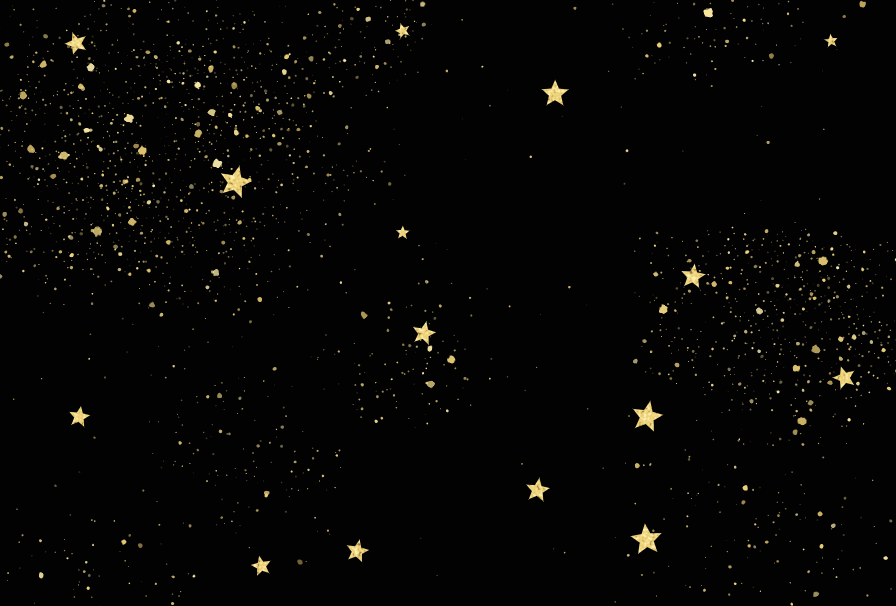
Reproduce this pattern procedurally as a WebGL 1 fragment shader.

```glsl
precision highp float;
// Gold confetti on black: drifting clouds of small dots and a few glittering stars.
// Dots come from rotated jittered grids, thinned by a soft cloud density;
// stars sit in a coarse jittered grid and are shaped by a folded distance function.
uniform vec2 u_resolution;

const float PI = 3.14159;
const vec3 BACKDROP = vec3(0.008, 0.008, 0.008);
const vec3 BRONZE = vec3(0.56, 0.45, 0.22);
const vec3 GOLD = vec3(0.93, 0.82, 0.47);
const vec3 CREAM = vec3(0.99, 0.94, 0.69);

vec3 hash3(vec2 p) {
  vec3 q = fract(p.xyx * vec3(0.1031, 0.1030, 0.0973));
  q += dot(q, q.yxz + 33.33);
  return fract((q.xxy + q.yzz) * q.zyx);
}

mat2 rotation(float angle) {
  float c = cos(angle), s = sin(angle);
  return mat2(c, -s, s, c);
}

float cornerSlope(vec2 corner, vec2 offset) {
  float angle = 2.0 * PI * hash3(corner + 71.0).x;
  return dot(vec2(cos(angle), sin(angle)), offset);
}

// Gradient noise, roughly -0.7 to 0.7
float gradientNoise(vec2 p) {
  vec2 i = floor(p), f = fract(p);
  vec2 u = f * f * f * (f * (f * 6.0 - 15.0) + 10.0);
  vec2 e = vec2(1.0, 0.0);
  float low = mix(cornerSlope(i, f), cornerSlope(i + e, f - e), u.x);
  float high = mix(cornerSlope(i + e.yx, f - e.yx), cornerSlope(i + 1.0, f - 1.0), u.x);
  return mix(low, high, u.y);
}

float cloud(vec2 p, vec2 center, vec2 radius, float strength) {
  vec2 q = (p - center) / radius;
  return strength * (1.0 - smoothstep(0.25, 1.25, length(q)));
}

// Chance of finding a dot at p
float dotDensity(vec2 p) {
  vec2 q = p + 0.07 * vec2(gradientNoise(p * 6.0), gradientNoise(p * 6.0 + 40.0));
  float d = 0.008;
  d += cloud(q, vec2(0.25, 0.76), vec2(0.36, 0.31), 0.62);
  d += cloud(q, vec2(0.62, 0.95), vec2(0.12, 0.13), 0.40);
  d += cloud(q, vec2(0.67, 0.39), vec2(0.15, 0.14), 0.27);
  d += cloud(q, vec2(0.40, 0.25), vec2(0.18, 0.16), 0.22);
  d += cloud(q, vec2(0.17, 0.06), vec2(0.17, 0.09), 0.20);
  d += cloud(q, vec2(1.31, 0.47), vec2(0.26, 0.17), 0.60);
  d += cloud(q, vec2(1.20, 0.95), vec2(0.20, 0.12), 0.22);
  d += cloud(q, vec2(1.26, 0.13), vec2(0.22, 0.19), 0.18);
  return d * (1.0 + 0.9 * gradientNoise(p * 13.0));
}

// Coverage from a signed distance, softened over one pixel
float coverage(float dist, float pixel) {
  return clamp(0.5 - dist / pixel, 0.0, 1.0);
}

// One grid of dots: x is coverage times brightness, y is the tone
vec2 dotLayer(vec2 p, float cell, vec2 radii, float dimmest, float seed, float pixel) {
  mat2 turn = rotation(seed);
  vec2 id = floor(turn * p / cell);
  vec3 place = hash3(id + seed * 37.0);
  vec3 look = hash3(id + seed * 91.0 + 17.0);
  vec2 center = (id + mix(vec2(0.2), vec2(0.8), place.xy)) * cell * turn;
  float present = step(place.z, dotDensity(center));
  float radius = mix(radii.x, radii.y, look.x * look.x);
  float wobble = 0.5 * radius * gradientNoise(p * 170.0);
  float shape = coverage(length(p - center) - radius + wobble, pixel);
  return vec2(present * shape * mix(dimmest, 1.0, look.y), look.z);
}

// Five-pointed star: fold into one half-point, then measure to its edge
float starDistance(vec2 p, float radius) {
  float sector = PI / 5.0;
  float angle = abs(mod(atan(p.x, p.y) + sector, 2.0 * sector) - sector);
  vec2 q = length(p) * vec2(cos(angle), sin(angle));
  vec2 tip = vec2(radius, 0.0);
  vec2 edge = 0.46 * radius * vec2(cos(sector), sin(sector)) - tip;
  return dot(q - tip, normalize(vec2(edge.y, -edge.x)));
}

float starLayer(vec2 p, float cell, float pixel) {
  vec2 id = floor(p / cell);
  vec3 place = hash3(id + 23.0);
  vec3 look = hash3(id + 59.0);
  vec2 center = (id + mix(vec2(0.14), vec2(0.86), place.xy)) * cell;
  float radius = mix(0.010, 0.029, look.x);
  vec2 q = rotation(0.8 * (look.y - 0.5)) * (p - center);
  return step(place.z, 0.68) * coverage(starDistance(q, radius), pixel);
}

vec3 goldTone(float t) {
  return mix(mix(BRONZE, GOLD, smoothstep(0.0, 0.45, t)), CREAM, smoothstep(0.5, 1.0, t));
}

void main() {
  vec2 p = gl_FragCoord.xy / u_resolution.y;
  float pixel = 1.0 / u_resolution.y;
  vec3 color = BACKDROP;

  // Dots, from faint dust to large flakes
  for (int i = 0; i < 4; i++) {
    float k = float(i);
    float size = pow(1.65, k);
    vec2 radii = vec2(0.0006, 0.0017) * size;
    vec2 grain = dotLayer(p, 0.0125 * size, radii, 0.12 + 0.2 * k, 0.4 + k * 0.7, pixel);
    color = mix(color, goldTone(0.25 + 0.7 * grain.y), grain.x);
  }

  // Stars with a grainy foil surface
  float glitter = 0.58 + 0.75 * gradientNoise(p * 210.0) + 0.4 * gradientNoise(p * 95.0);
  color = mix(color, goldTone(glitter), starLayer(p, 0.25, pixel));
  gl_FragColor = vec4(color, 1.0);
}
```
